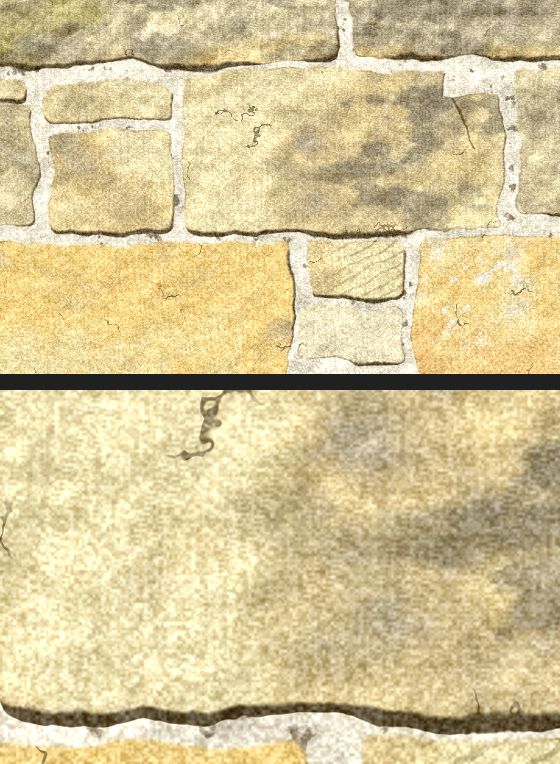
Top: the whole. Bottom: its middle third, enlarged.
A Shadertoy shader for this texture:

```glsl
const vec3 MORTAR = vec3(0.96, 0.93, 0.85);
const vec3 CREAM = vec3(0.95, 0.90, 0.71);
const vec3 OCHRE = vec3(0.97, 0.84, 0.53);
const vec3 RUST = vec3(0.96, 0.76, 0.50);
const vec3 GREY = vec3(0.73, 0.68, 0.56);
const vec3 OLIVE = vec3(0.70, 0.66, 0.38);
const vec3 DARK = vec3(0.30, 0.24, 0.13);
const float CORNER = 0.022;
const float EDGE_WARP = 0.05;
const float GRAIN = 0.21;
const vec2 SHADOW_SHIFT = vec2(0.006, -0.014);
const vec2 NOTCH = vec2(1.19, 0.748);        // missing corner of the big block
const vec2 STAIN_CENTRE = vec2(1.10, 0.66);
const vec2 LICHEN_CENTRE = vec2(1.26, 0.25);
const int STONES = 12;
const int BIG = 6, TOOLED = 9, PINK = 11;

// Irregular blocks: left, bottom, right, top in canvas heights
const vec4 BLOCK[STONES] = vec4[](
    vec4(-0.1, 0.834, 0.895, 1.1), vec4(0.934, 0.852, 1.6, 1.1),
    vec4(-0.1, 0.74, 0.068, 0.795), vec4(-0.1, 0.40, 0.094, 0.727),
    vec4(0.123, 0.672, 0.445, 0.779), vec4(0.137, 0.389, 0.449, 0.643),
    vec4(0.484, 0.383, 1.338, 0.811), vec4(1.383, 0.434, 1.6, 0.818),
    vec4(-0.1, -0.1, 0.77, 0.35), vec4(0.82, 0.211, 1.07, 0.363),
    vec4(0.789, 0.039, 1.078, 0.18), vec4(1.109, -0.1, 1.6, 0.365));

// Greyness and warmth of each block; negative warmth is bleached
const vec2 TONE[STONES] = vec2[](
    vec2(0.82, 0.3), vec2(0.85, 0.2), vec2(0.3, 0.3), vec2(0.3, 0.15),
    vec2(0.25, 0.3), vec2(0.1, 0.4), vec2(0.18, 0.3), vec2(0.4, 0.1),
    vec2(-0.2, 1.0), vec2(0.0, 0.15), vec2(-0.2, -0.4), vec2(-0.2, 0.9));

float hash(vec2 cell) {
    return fract(sin(dot(cell, vec2(127.1, 311.7))) * 43758.5453);
}

float noise(vec2 p) {
    vec2 i = floor(p), f = fract(p);
    f = f * f * (3.0 - 2.0 * f);
    return mix(mix(hash(i), hash(i + vec2(1, 0)), f.x),
               mix(hash(i + vec2(0, 1)), hash(i + vec2(1, 1)), f.x), f.y);
}

float fbm(vec2 p) {
    float sum = 0.0, amp = 0.516;
    for (int i = 0; i < 5; i++) {
        sum += amp * noise(p);
        p = mat2(1.6, 1.2, -1.2, 1.6) * p + 17.3;
        amp *= 0.5;
    }
    return sum;
}

float blockDistance(vec2 p, int i) {
    vec4 b = BLOCK[i];
    vec2 q = abs(p - 0.5 * (b.xy + b.zw)) - 0.5 * (b.zw - b.xy) + CORNER;
    float d = length(max(q, 0.0)) + min(max(q.x, q.y), 0.0) - CORNER;
    return i == BIG ? max(d, min(p.x - NOTCH.x, p.y - NOTCH.y)) : d;
}

float segmentDistance(vec2 p, vec2 a, vec2 b) {
    vec2 ab = b - a;
    return length(p - a - ab * clamp(dot(p - a, ab) / dot(ab, ab), 0.0, 1.0));
}

void mainImage(out vec4 fragColor, in vec2 fragCoord) {
    vec2 p = fragCoord / iResolution.y;
    float pixel = 1.0 / iResolution.y;
    vec2 q = p + EDGE_WARP * (vec2(fbm(p * 9.0), fbm(p * 9.0 + 31.0)) - 0.5);

    // Nearest block and the shadow it throws
    float gap = smoothstep(0.25, 0.8, noise(p * 8.0 + 4.0));
    float dist = 1e3, shadowDist = 1e3;
    int id = 0;
    for (int i = 0; i < STONES; i++) {
        float d = blockDistance(q, i);
        if (d < dist) { dist = d; id = i; }
        float reach = i == TOOLED ? 0.8 : gap;
        shadowDist = min(shadowDist, blockDistance(q - SHADOW_SHIFT * reach, i));
    }
    float cover = smoothstep(0.002 + pixel, -0.002 - pixel, dist);

    // Stone body
    float grey = TONE[id].x, warm = TONE[id].y;
    float broad = fbm(p * 5.0 + float(id) * 7.0) - 0.5;
    float mottle = fbm(p * 16.0 + 3.0) - 0.5;
    vec3 stone = mix(CREAM, OCHRE, clamp(warm + 2.2 * broad + mottle, 0.0, 1.0));
    stone = mix(stone, MORTAR, clamp(-warm, 0.0, 1.0));
    if (id == PINK) stone = mix(stone, RUST, clamp(0.45 + 2.5 * broad - p.y, 0.0, 1.0));
    stone = mix(stone, GREY, clamp(grey + 1.6 * broad + 1.5 * mottle, 0.0, 1.0));

    // Weathering: rusty lower rims, moss, stains and lichen
    if (id < 2) {
        float rim = smoothstep(0.05, 0.0, p.y - BLOCK[id].y + 0.15 * broad);
        stone = mix(stone, OCHRE * 0.95, 0.6 * rim);
        stone = mix(stone, OLIVE, 0.7 * smoothstep(0.25, 0.0, p.x + broad));
    }
    float stain = smoothstep(0.54, 0.68, fbm(p * vec2(8, 15) + 7.0));
    float stainArea = id == BIG ? smoothstep(0.5, 0.1, length(p - STAIN_CENTRE)) : max(grey, 0.0);
    stone = mix(stone, GREY * 0.75, 0.75 * stain * stainArea);
    if (id == PINK) {
        float lichen = smoothstep(0.5, 0.6, fbm(p * 24.0));
        stone = mix(stone, MORTAR, lichen * smoothstep(0.24, 0.05, length(p - LICHEN_CENTRE)));
    }

    // Tool marks and cracks
    if (id == TOOLED) {
        float groove = sin(dot(q, vec2(-0.5, 0.866)) * 230.0);
        stone -= 0.14 * smoothstep(0.6, 1.0, groove) * smoothstep(0.84, 0.94, p.x);
    }
    float flaw = smoothstep(0.014, 0.004, abs(fbm(p * 11.0 + 50.0) - 0.5));
    flaw *= smoothstep(0.72, 0.85, noise(p * 13.0 + 9.0));
    float split = segmentDistance(q, vec2(1.222, 0.745), vec2(1.272, 0.6));
    flaw = max(flaw, smoothstep(0.003 + pixel, 0.001, split));
    stone = mix(stone, DARK, 0.6 * flaw);

    // Mortar with pits and cast shadows
    vec3 mortar = MORTAR + 0.25 * mottle;
    mortar = mix(mortar, DARK, 0.55 * smoothstep(0.68, 0.78, fbm(p * 38.0)));
    mortar = mix(mortar, DARK, 0.9 * smoothstep(pixel, -pixel, shadowDist));

    // Surface relief and sandy grain
    vec3 color = mix(mortar, stone, cover);
    float relief = fbm(p * 18.0) - fbm(p * 18.0 + vec2(-0.15, 0.25));
    color += relief * mix(0.4, 0.3 + 0.5 * max(grey, 0.0), cover);
    float grain = noise(p * 240.0) + noise(p * 410.0 + 5.0) - 1.0;
    color += GRAIN * grain * vec3(0.85, 0.95, 1.15);
    fragColor = vec4(clamp(color, 0.0, 1.0), 1.0);
}
```
